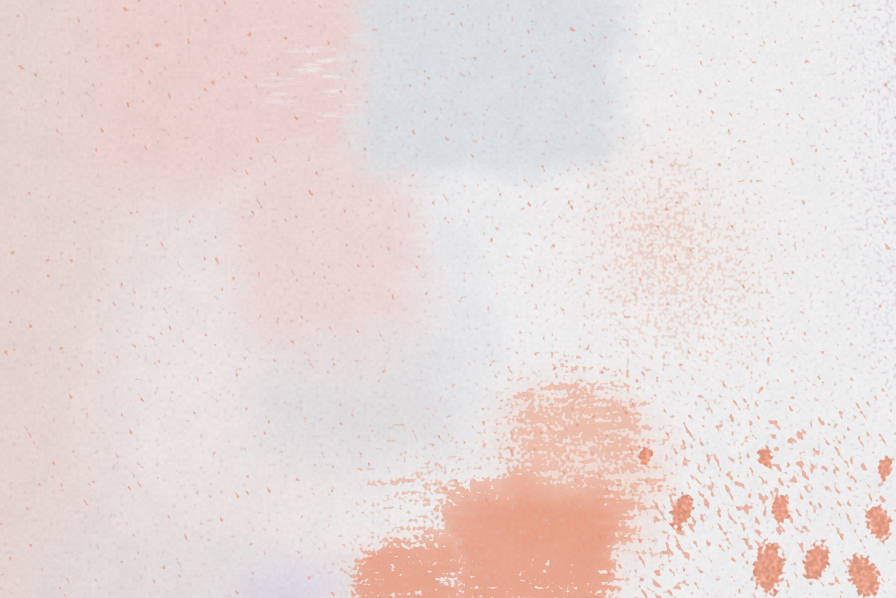
Reproduce this background procedurally as a WebGL 1 fragment shader.

```glsl
precision highp float;
uniform vec2 u_resolution;

#define PAPER vec3(0.932, 0.927, 0.932)
#define BLUSH vec3(0.892, 0.822, 0.808)
#define ROSE vec3(0.917, 0.808, 0.798)
#define MIST vec3(0.848, 0.864, 0.880)
#define ASH vec3(0.868, 0.856, 0.862)
#define LAVENDER vec3(0.835, 0.815, 0.880)
#define PEACH vec3(0.935, 0.765, 0.695)
#define COPPER vec3(0.900, 0.570, 0.460)
#define WARP 0.07
#define GRAIN 0.022
#define FLECK_TILT 1.05

vec2 gradientAt(vec2 cell) {
  vec3 q = fract(cell.xyx * vec3(0.1031, 0.1030, 0.0973));
  q += dot(q, q.yzx + 33.33);
  float angle = 6.2832 * fract((q.x + q.y) * q.z);
  return vec2(cos(angle), sin(angle));
}

// Gradient noise, about -0.6 to 0.6
float noise(vec2 p) {
  vec2 i = floor(p), f = fract(p);
  vec2 u = f * f * f * (f * (f * 6.0 - 15.0) + 10.0);
  vec2 e = vec2(1.0, 0.0);
  float low = mix(dot(gradientAt(i), f), dot(gradientAt(i + e), f - e), u.x);
  float high = mix(dot(gradientAt(i + e.yx), f - e.yx),
                   dot(gradientAt(i + 1.0), f - 1.0), u.x);
  return mix(low, high, u.y);
}

float fbm(vec2 p) {
  float sum = 0.0, amp = 0.6;
  for (int i = 0; i < 4; i++) {
    sum += amp * noise(p);
    p = mat2(1.6, 1.2, -1.2, 1.6) * p + 7.3;
    amp *= 0.55;
  }
  return sum;
}

mat2 rotation(float a) {
  return mat2(cos(a), sin(a), -sin(a), cos(a));
}

float softBox(vec2 p, vec2 center, vec2 halfSize, float blur) {
  vec2 inside = 1.0 - smoothstep(-blur, blur, abs(p - center) - halfSize);
  return inside.x * inside.y;
}

float softSpot(vec2 p, vec2 center, vec2 radius) {
  vec2 d = (p - center) / radius;
  return exp(-dot(d, d));
}

// Ink catches only where the grain lies below its density
float speckle(float density, float grain) {
  return smoothstep(-0.12, 0.12, density - grain);
}

// Three rows of three petals, smaller and wider apart going up
float petals(vec2 p, float rough) {
  float cover = 0.0;
  for (int i = 0; i < 9; i++) {
    float n = float(i), row = floor(n / 3.0), col = mod(n, 3.0);
    float s = sqrt(row);
    vec2 center = vec2(1.285 - 0.145 * s + col * (0.08 + 0.085 * s),
                       0.05 + 0.09 * row + 0.014 * sin(n * 2.2));
    vec2 radius = vec2(0.026, 0.043) * (1.0 - 0.26 * row) * (0.87 + 0.13 * cos(n * 2.5));
    vec2 d = rotation(0.45 * sin(n * 2.4)) * (p - center) / radius;
    cover = max(cover, 1.0 - smoothstep(0.8, 1.1, length(d) + 0.45 * rough));
  }
  return cover;
}

void main() {
  vec2 p = gl_FragCoord.xy / u_resolution.y;
  vec2 w = p + WARP * vec2(fbm(p * 6.0), fbm(p * 6.0 + 19.0));
  float fine = noise(p * 150.0) + 0.5 * noise(p * 75.0 + 5.0);
  float brush = fbm(p * vec2(14.0, 75.0));

  // Pale washes
  vec3 color = mix(BLUSH, PAPER, smoothstep(-0.05, 0.85, w.x));
  color = mix(color, PAPER, 0.45 * softSpot(w, vec2(0.30, 0.32), vec2(0.16, 0.28)));
  color = mix(color, ASH, 0.6 * softSpot(w, vec2(0.28, 0.0), vec2(0.24, 0.13)));
  color = mix(color, ASH, 0.85 * softBox(w, vec2(0.60, 0.32), vec2(0.18, 0.10), 0.08));
  color = mix(color, MIST, 0.4 * softSpot(w, vec2(0.76, 0.50), vec2(0.09, 0.20)));
  color = mix(color, LAVENDER, 0.7 * softSpot(w, vec2(0.48, 0.02), vec2(0.08, 0.06)));

  // Rose and mist blocks with brushed edges
  vec2 b = w + vec2(0.03 * brush, 0.0);
  float rose = max(softBox(b, vec2(0.38, 0.88), vec2(0.24, 0.19), 0.09),
                   0.75 * softBox(b, vec2(0.55, 0.59), vec2(0.145, 0.17), 0.06));
  color = mix(color, ROSE, 0.9 * rose);
  float dry = smoothstep(0.05, 0.35, brush) * softSpot(p, vec2(0.55, 0.87), vec2(0.13, 0.10));
  color = mix(color, PAPER, 0.7 * dry);
  color = mix(color, MIST, 0.92 * softBox(b, vec2(0.82, 0.91), vec2(0.215, 0.19), 0.045));
  color = mix(color, PAPER, 0.7 * softSpot(w, vec2(0.94, 0.53), vec2(0.13, 0.13)));

  // Peach dust
  float dust = 0.5 + 0.9 * fine;
  float haze = softSpot(w, vec2(1.10, 0.61), vec2(0.14, 0.13));
  float drift = softSpot(w, vec2(1.17, 0.47), vec2(0.18, 0.13));
  color = mix(color, PEACH, 0.16 * haze + 0.4 * speckle(0.42 * haze + 0.24 * drift, dust));

  // Dry copper strokes along the bottom
  float veil = softBox(b, vec2(0.96, 0.20), vec2(0.12, 0.14), 0.06);
  float core = max(softBox(b, vec2(0.90, 0.05), vec2(0.13, 0.13), 0.04),
                   softBox(b, vec2(0.68, 0.02), vec2(0.11, 0.07), 0.04));
  float streaks = softSpot(w, vec2(0.74, 0.16), vec2(0.15, 0.09));
  color = mix(color, PEACH, 0.45 * veil + 0.3 * core);
  float spray = 0.26 * softSpot(w, vec2(0.98, 0.33), vec2(0.16, 0.10));
  float density = 0.42 * veil + 0.75 * core + 0.42 * streaks + spray;
  float ink = speckle(density, 0.5 + 0.55 * fine + 0.7 * brush);
  color = mix(color, mix(PEACH, COPPER, 0.25 + 0.6 * core + 0.3 * fine), 0.8 * ink);

  // Slanted flecks and petals
  vec2 q = rotation(FLECK_TILT) * p;
  float fleck = 0.5 + 0.9 * noise(q * vec2(50.0, 120.0)) + 0.3 * fine;
  float scatter = 0.28 * softSpot(w, vec2(1.30, 0.18), vec2(0.20, 0.18))
                + 0.24 * softSpot(w, vec2(1.12, 0.06), vec2(0.05, 0.18));
  color = mix(color, COPPER, 0.6 * speckle(scatter, fleck));
  color = mix(color, COPPER + 0.12 * fine, 0.82 * petals(p, fine));

  // Lavender flecks on the right margin and paper grain
  float margin = smoothstep(1.32, 1.5, p.x) * smoothstep(0.1, 0.5, p.y);
  color = mix(color, LAVENDER, 0.35 * speckle(0.35 * margin, dust));
  color += GRAIN * (fine + 0.8 * fbm(p * 18.0));
  gl_FragColor = vec4(clamp(color, 0.0, 1.0), 1.0);
}
```
